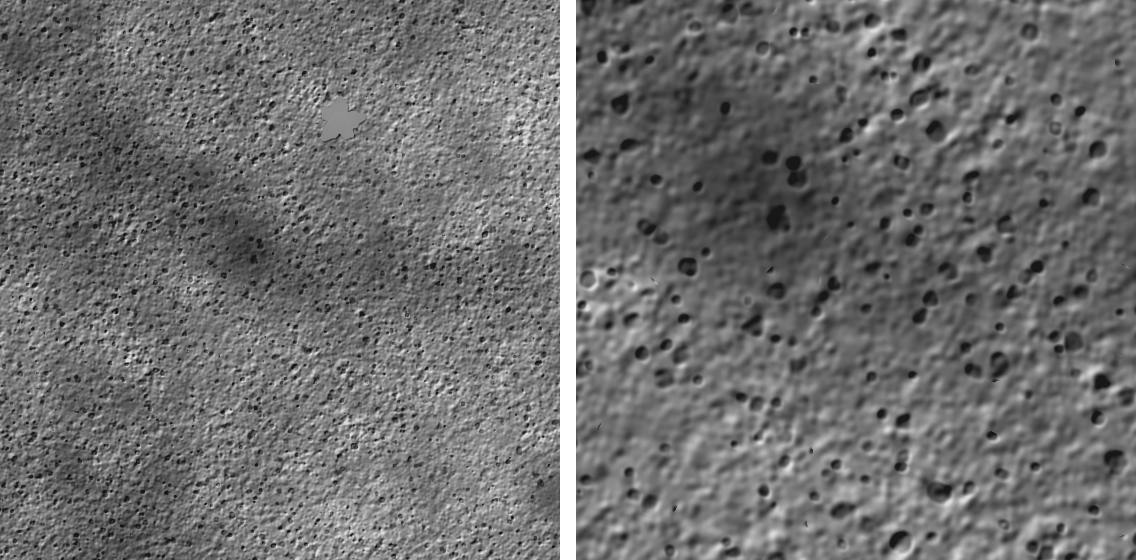
Left, the full canvas; right, a detail of the centre.
Reproduce this texture procedurally as a WebGL 2 fragment shader.

```glsl
#version 300 es
precision highp float;
// Rough grey plaster: scattered cellular bumps and ragged pits form a height
// field, lit from the upper left by comparing two nearby heights.
// Broad soft stains and one worn smooth patch vary the surface.

uniform vec2 u_resolution;
out vec4 fragColor;

const vec2 LIGHT_DIR = vec2(-0.64, 0.77);
const float LIGHT_STEP = 0.0025;

vec3 hash3(vec2 cell) {
  vec3 q = fract(cell.xyx * vec3(0.1031, 0.1030, 0.0973));
  q += dot(q, q.yxz + 33.33);
  return fract((q.xxy + q.yzz) * q.zyx);
}

// Cellular noise: one soft bump or dent of random strength in each cell.
float bumps(vec2 p, float seed) {
  vec2 cell = floor(p);
  float sum = 0.0;
  for (int y = -1; y <= 1; y++) {
    for (int x = -1; x <= 1; x++) {
      vec2 c = cell + vec2(x, y);
      vec3 rnd = hash3(c + seed);
      vec2 d = p - c - rnd.xy;
      float fall = max(1.0 - dot(d, d), 0.0);
      sum += (2.0 * rnd.z - 1.0) * fall * fall * fall;
    }
  }
  return sum;
}

// Cellular cones: a hollow of random radius in a share of the cells.
float hollows(vec2 p, float share, float seed) {
  vec2 cell = floor(p);
  float depth = 0.0;
  for (int y = -1; y <= 1; y++) {
    for (int x = -1; x <= 1; x++) {
      vec2 c = cell + vec2(x, y);
      vec3 rnd = hash3(c + seed);
      float radius = mix(0.66, 0.26, sqrt(rnd.z / max(share, 0.01)));
      float cone = 1.0 - length(p - c - rnd.xy) / max(radius, 0.1);
      depth = max(depth, step(rnd.z, share) * cone);
    }
  }
  return depth;
}

// Returns the surface height and the pit depth.
vec2 surface(vec2 uv, float pitShare) {
  float coarse = bumps(uv * 95.0, 11.0);
  float fine = bumps(uv * 190.0, 47.0);
  float ragged = 0.34 * bumps(uv * 82.0, 131.0) - 0.12 * fine;
  float pit = smoothstep(0.24, 0.80, hollows(uv * 56.0, pitShare, 83.0) + ragged);
  return vec2(coarse + 0.5 * fine - 0.5 * pit, pit);
}

// Soft stain along a line from a to b.
float smear(vec2 p, vec2 a, vec2 b, float width) {
  vec2 ab = b - a;
  float t = clamp(dot(p - a, ab) / dot(ab, ab), 0.0, 1.0);
  float d = length(p - a - t * ab) / width;
  return exp(-d * d);
}

// Ragged star-like patch drawn with layered sines round its rim.
float wornPatch(vec2 p, vec2 centre, float radius) {
  vec2 d = p - centre;
  float angle = atan(d.y, d.x);
  float rim = 1.0 + 0.22 * sin(5.0 * angle + 0.6) + 0.13 * sin(3.0 * angle + 2.0)
            + 0.07 * sin(13.0 * angle);
  return 1.0 - smoothstep(-0.0015, 0.0015, length(d) - radius * rim);
}

void main() {
  vec2 uv = gl_FragCoord.xy / min(u_resolution.x, u_resolution.y);

  // Broad tone
  float broad = bumps(uv * 4.0, 5.0);
  float medium = bumps(uv * 9.0, 23.0);
  float small = bumps(uv * 22.0, 61.0);
  vec2 drift = uv + 0.03 * vec2(broad, medium);
  float stain = smear(drift, vec2(0.12, 0.78), vec2(0.45, 0.57), 0.08)
              + smear(drift, vec2(0.50, 0.51), vec2(0.88, 0.52), 0.065)
              + 0.6 * smear(drift, vec2(0.10, 0.22), vec2(0.26, 0.15), 0.08);
  float glow = smear(drift, vec2(0.72, 0.92), vec2(0.86, 0.68), 0.15)
             + 0.7 * smear(drift, vec2(0.58, 0.30), vec2(0.72, 0.08), 0.11);
  float tone = 0.452 + 0.08 * broad + 0.085 * medium + 0.05 * small
             + 0.06 * (uv.x - 0.5) - 0.11 * stain + 0.085 * glow;

  // Relief and pits
  float pitShare = clamp(0.52 + 0.25 * medium + 0.25 * small, 0.15, 0.85);
  float rough = clamp(1.0 + 0.30 * medium + 0.30 * small - 0.25 * stain + 0.15 * glow, 0.5, 1.5);
  vec2 here = surface(uv, pitShare);
  vec2 towardLight = surface(uv + LIGHT_DIR * LIGHT_STEP, pitShare);
  float relief = here.x - towardLight.x;
  float grey = tone + rough * 0.35 * relief - 0.19 * here.y;

  // Worn patch with a thin shaded rim
  vec2 centre = vec2(0.607, 0.785);
  float patchMask = wornPatch(uv, centre, 0.034);
  float rimShade = wornPatch(uv + LIGHT_DIR * 0.004, centre, 0.034);
  grey -= 0.20 * rimShade * (1.0 - patchMask);
  grey = mix(grey, 0.55 + 0.02 * small + 0.015 * relief, patchMask);

  fragColor = vec4(vec3(clamp(grey, 0.09, 0.86)), 1.0);
}
```
